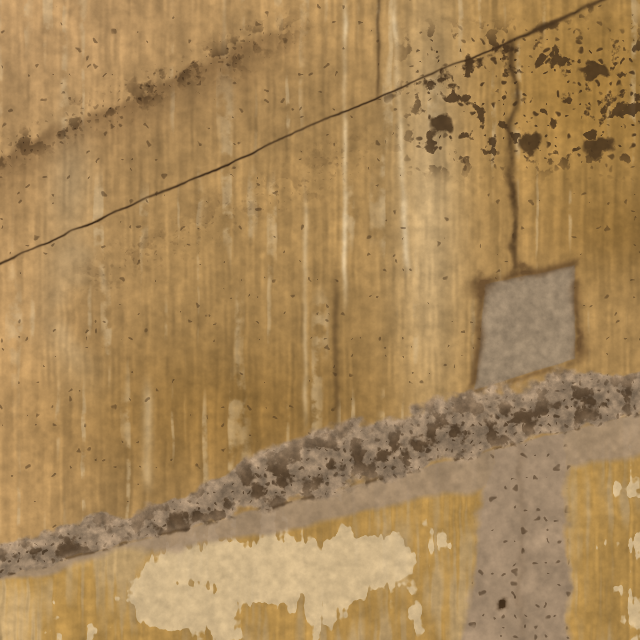
This texture is drawn by a Shadertoy shader. Its source:

```glsl
// A weathered ochre concrete wall: rain streaks, a slanted crack, pitted stains,
// a grey repair plate and a rough stone ledge above peeling paint.
// Value noise and jittered spots are masked by lines, blobs and half-planes.

#define CRACK_SLOPE 0.436
#define LEDGE_SLOPE 0.255
#define STREAK_GAIN 0.26
#define GRAIN_GAIN 0.2
#define OCHRE vec3(.66, .52, .32)
#define PALE vec3(.81, .71, .55)
#define STONE vec3(.66, .56, .45)
#define SOOT vec3(.25, .18, .11)
#define UMBER vec3(.5, .37, .18)

float hash(vec2 p) {
  vec3 q = fract(p.xyx * .1031);
  q += dot(q, q.yzx + 33.33);
  return fract((q.x + q.y) * q.z);
}

float noise(vec2 p) {
  vec2 i = floor(p), f = fract(p);
  f = f * f * (3. - 2. * f);
  return mix(mix(hash(i), hash(i + vec2(1, 0)), f.x),
             mix(hash(i + vec2(0, 1)), hash(i + 1.), f.x), f.y);
}

float fbm(vec2 p) {
  float sum = 0., gain = .53;
  for (int k = 0; k < 4; k++) {
    sum += gain * noise(p);
    p = mat2(1.6, 1.2, -1.2, 1.6) * p + 7.3;
    gain *= .5;
  }
  return sum;
}

// Jittered irregular pits, one per grid cell
float spots(vec2 p, float scale, float density) {
  vec2 q = p * scale;
  q += .5 * vec2(noise(q * 2.), noise(q * 2. + 31.));
  vec2 c = floor(q), center = .35 + .3 * vec2(hash(c + 5.), hash(c + 19.));
  float r = mix(.1, .34, hash(c + 43.));
  return step(hash(c), density) * (1. - smoothstep(r * .3, r, length(fract(q) - center)));
}

float band(float x, float lo, float hi, float soft) {
  return smoothstep(lo - soft, lo + soft, x) * (1. - smoothstep(hi - soft, hi + soft, x));
}

float blob(vec2 p, float x, float y, float w, float h) {
  vec2 d = (p - vec2(x, y)) / vec2(w, h);
  return exp(-dot(d, d));
}

float line(float d, float width) { return exp(-d * d / (width * width)); }

void tint(inout vec3 col, vec3 paint, float amount) { col = mix(col, paint, clamp(amount, 0., 1.)); }

void mainImage(out vec4 fragColor, in vec2 fragCoord) {
  vec2 p = fragCoord / iResolution.xy;
  float x = p.x, y = p.y;
  float cloud = fbm(p * 6.), rough = fbm(p * 26. + 3.), mottle = fbm(p * 52. + 5.), grit = fbm(p * 100.);
  float wob = rough - .5;
  vec2 bent = p + .035 * vec2(wob, mottle - .5);

  // Broad wall tones
  vec3 col = OCHRE;
  tint(col, vec3(.73, .58, .40), .75 * blob(p, .05, 1., .45, .25) + .6 * blob(p, 0., .45, .22, .4));
  tint(col, UMBER, .65 * blob(p, .36, .35, .28, .12) + .6 * blob(p, .97, .64, .12, .07));
  tint(col, vec3(.64, .48, .23), .8 * blob(p, .94, .86, .18, .18));
  tint(col, PALE, .5 * blob(p, .67, .68, .055, .34) + .4 * blob(p, .11, .72, .035, .09)
    + .7 * blob(p, .125, .53, .045, .1) * smoothstep(.3, .6, cloud));
  col *= .84 + .2 * cloud + .12 * rough;

  // Rain streaks
  vec2 s = p + vec2(.006 * wob, 0);
  float streak = mix(noise(s * vec2(85, 4)), noise(s * vec2(210, 14)), .5);
  col *= 1. + STREAK_GAIN * (streak - .5);
  tint(col, PALE, .5 * smoothstep(.7, .95, noise(s * vec2(100, 6) + 9.)) * smoothstep(.3, .6, mottle));
  float drips = line(s.x - .539, .004) * band(y, .53, 1.1, .03)
    + line(s.x - .636 + .05 * (y - .58), .005) * band(y, .58, 1.1, .02)
    + .6 * line(s.x - .477, .004) * band(y, .35, .7, .05)
    + .5 * line(s.x - .23, .008) * band(y, .24, .4, .03);
  tint(col, PALE * 1.08, drips * (.25 + .8 * noise(vec2(3, y * 24.))));
  tint(col, SOOT, .4 * line(s.x - .525, .005) * band(y, .34, .56, .04)
    + .45 * line(s.x - .591, .003) * band(y, .84, 1.1, .03));

  // Slanted stains with specks
  float stain = y - .75 - .52 * x + .17 * x * x + .03 * wob;
  float fade = 1. - smoothstep(.36, .53, x);
  float under = (1. - smoothstep(-.008, .012, stain)) * exp(min(stain, 0.) * 22.);
  tint(col, SOOT * 1.5, .5 * under * fade);
  float faint = line(y - .5 - .46 * x + .04 * wob, .035) * band(x, .13, .58, .06);
  float flecks = smoothstep(.52, .66, mottle);
  tint(col, SOOT, (.55 * flecks + .4 * spots(p, 88., .7)) * (line(stain, .025) * fade + .4 * faint));
  tint(col, SOOT, .45 * spots(p, 75., .1));

  // Pits at the upper right
  float pits = max(smoothstep(.6, .69, mottle), spots(p, 60., .5)) * band(x, .64, 1.1, .04) * band(y, .74, .95, .035);
  float holes = blob(bent, .931, .772, .022, .016) + blob(bent, .827, .776, .016, .018)
    + blob(bent, .932, .887, .027, .012) + blob(bent, .69, .803, .02, .017);
  tint(col, SOOT, .8 * max(pits, smoothstep(.3, .65, holes)));

  // Hairline and vertical cracks
  float crack = y - .589 - CRACK_SLOPE * x + .009 * (cloud - .5) + .008 * wob;
  float wide = band(x, .8, .95, .03);
  tint(col, SOOT, (.35 + .9 * rough) * line(crack, .002 + .005 * wide * mottle));
  tint(col, SOOT, .6 * flecks * line(crack + .006, .009) * band(x, .58, .95, .05));
  float seam = x - .803 + .012 * (noise(vec2(2, y * 19.)) - .5) + .02 * wob;
  tint(col, SOOT, (.3 + .8 * mottle) * line(seam, .002 + .009 * rough) * band(y, .575, .94, .015));

  // Repair plate
  float plate = max(max(.701 + .104 * y - x, x - .898),
                    max(y - .386 - .223 * x, .158 + .314 * x - y));
  float rim = line(plate + .014 * wob - .003, .007) * smoothstep(.3, .65, cloud + wob);
  rim += blob(bent, .748, .551, .017, .013) + blob(bent, .904, .462, .014, .024)
    + blob(bent, .815, .577, .018, .01);
  tint(col, vec3(.6, .52, .42) * (.95 + .1 * grit), 1. - smoothstep(-.002, .002, plate + .005 * wob));
  tint(col, SOOT * 1.4, .65 * min(rim, 1.2));

  // Peeling paint under the ledge
  float ledge = y - .1 - LEDGE_SLOPE * x + .012 * wob;
  vec3 paint = mix(vec3(.77, .64, .44), vec3(.68, .53, .29), smoothstep(.3, .6, cloud + .6 * (streak - .5)));
  paint *= .85 + .3 * streak;
  float peel = blob(p, .37, .11, .13, .06) + blob(p, .58, .12, .13, .05) + blob(p, .27, .045, .06, .035);
  tint(paint, PALE * 1.03, .9 * smoothstep(.48, .58, peel + 1.6 * wob + 1.2 * (cloud - .5) + .5 * (streak - .5)));
  float column = band(x + .03 * wob, .72 + .14 * y, .887, .008);
  float lip = smoothstep(-.007, .007, ledge + .012 + .05 * x + .05 * (cloud - .5));
  tint(paint, STONE * (.86 + .2 * rough), max(column, .9 * lip));
  tint(paint, SOOT, column * (.5 * spots(p, 60., .35) + .3 * line(x - .812 + .03 * wob, .006) * rough));
  tint(paint, SOOT, 2. * blob(bent, .782, .06, .008, .007));
  tint(col, paint, 1. - smoothstep(-.003, .003, ledge));

  // Rough stone ledge
  float thick = .05 + .046 * smoothstep(.24, .48, x) - .034 * smoothstep(.86, 1., x);
  float h = ledge / thick + .4 * wob;
  float shade = line(h - .4, .36) * smoothstep(.1, .45, cloud);
  vec3 stone = STONE * (.75 + .45 * grit) * (1. - .15 * shade);
  tint(stone, SOOT, max(spots(p, 75., .8), smoothstep(.5, .64, mottle)) * (.2 + .5 * shade));
  tint(col, stone, band(h, 0., 1., .06));
  tint(col, SOOT, .5 * line(ledge, .003) * flecks);

  // Fine grain
  col *= 1. + GRAIN_GAIN * (grit + .5 * mottle - .75);
  fragColor = vec4(clamp(col, 0., 1.), 1.);
}
```
